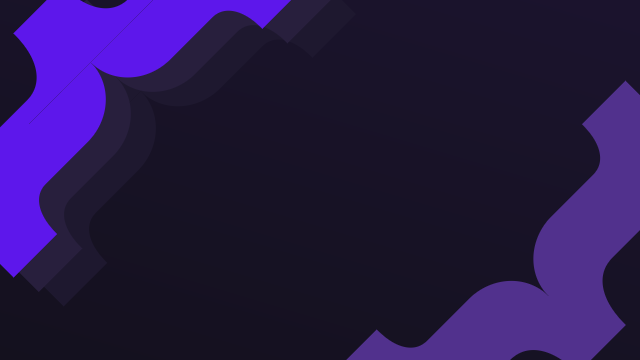
Reproduce this background procedurally as a Shadertoy shader.

```glsl
// Two giant curly braces in opposite corners over a dark diagonal gradient.
// Each brace is a mirrored distance function built from straight edges and
// superellipse corners; the upper left one casts two stepped, flat shadows.

const vec3 NIGHT_LOW   = vec3(0.078, 0.066, 0.118);
const vec3 NIGHT_HIGH  = vec3(0.104, 0.076, 0.175);
const vec3 SHADOW_FAR  = vec3(0.118, 0.095, 0.185);
const vec3 SHADOW_NEAR = vec3(0.155, 0.120, 0.240);
const vec3 VIOLET      = vec3(0.365, 0.090, 0.920);
const vec3 MUTED       = vec3(0.316, 0.191, 0.553);

// Approximate distance to a superellipse quadrant with straight extensions.
float cornerDistance(vec2 p, vec2 radii, float power) {
    vec2 q = max(p / radii, vec2(1e-4));
    vec2 raised = pow(q, vec2(power));
    float norm = pow(raised.x + raised.y, 1.0 / power);
    vec2 slope = pow(q / norm, vec2(power - 1.0)) / radii;
    return (norm - 1.0) / length(slope);
}

// Brace with its cusp at the given point, opening along the unit axis.
float braceDistance(vec2 p, vec2 cusp, vec2 axis) {
    p -= cusp;
    float along = dot(p, axis);
    float across = abs(dot(p, vec2(-axis.y, axis.x)));

    // Inner side: rounded shoulder beside the cusp, then a flared foot.
    float shoulder = along < 0.0 ? along
        : cornerDistance(vec2(along, 0.162 - across), vec2(0.150, 0.162), 2.0);
    float foot = max(along - 0.271,
        -cornerDistance(vec2(0.271 - along, across - 0.324), vec2(0.121, 0.079), 2.3));
    float inner = across < 0.243 ? shoulder : foot;

    // Outer side: blunt point flowing into the straight arm.
    float outer = max(-0.2095 - along,
        -cornerDistance(vec2(along + 0.2095, 0.204 - across), vec2(0.1586, 0.109), 2.3));

    return max(max(inner, outer), across - 0.574);
}

vec3 paint(vec3 below, vec3 colour, float dist, float pixel) {
    return mix(below, colour, clamp(0.5 - dist / pixel, 0.0, 1.0));
}

void mainImage(out vec4 fragColor, in vec2 fragCoord) {
    vec2 p = fragCoord / iResolution.y;
    float pixel = 1.0 / iResolution.y;
    float right = iResolution.x / iResolution.y;

    // Background brightens toward the upper right.
    float light = clamp(dot(p, vec2(0.27, 0.90)) / 1.3, 0.0, 1.0);
    vec3 colour = mix(NIGHT_LOW, NIGHT_HIGH, light);

    // Upper left brace, from its farthest shadow to its face.
    vec2 axis = vec2(1.0, -1.0) * inversesqrt(2.0);
    vec2 leftCusp = vec2(0.2523, 0.8264);
    vec2 shadowStep = vec2(0.0695, -0.0400);
    for (int layer = 2; layer >= 0; layer--) {
        vec3 tint = layer == 2 ? SHADOW_FAR : layer == 1 ? SHADOW_NEAR : VIOLET;
        float dist = braceDistance(p, leftCusp + float(layer) * shadowStep, axis);
        colour = paint(colour, tint, dist, pixel);
    }

    // Lower right brace, turned half a circle.
    vec2 rightCusp = vec2(right - 0.2546, 0.1782);
    colour = paint(colour, MUTED, braceDistance(p, rightCusp, -axis), pixel);

    fragColor = vec4(colour, 1.0);
}
```
